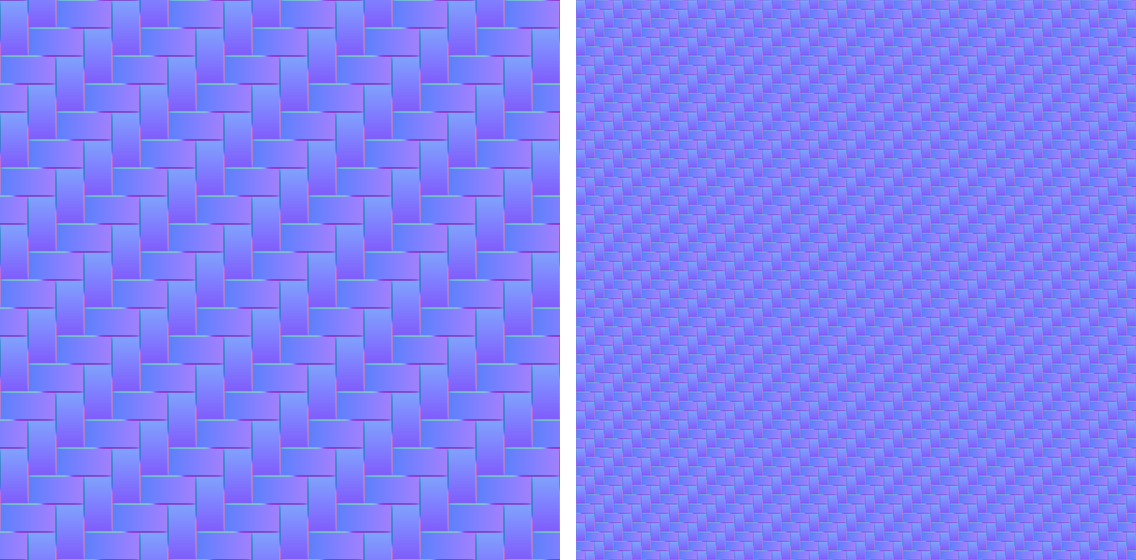
Left, the tile; right, the same tile 3 across and 3 down.
This texture map is drawn by a Shadertoy shader. Its source:

```glsl
// Tangent-space normal map of a 2/2 twill weave with rounded, overlapping strands.

#define CELLS 20.0        // cells across and down, a multiple of TWILL
#define TWILL 4.0         // cells in one over-under cycle
#define FLOAT_LEN 2.0     // cells a strand stays on top
#define RELIEF 0.145      // strand height in cells
#define STEP_WIDTH 0.030  // width of the edge lines in cells
#define SAMPLES 6         // antialiasing samples per axis

// Height at p, in cells; x runs right and y runs down.
float weaveHeight(vec2 p) {
    vec2 cell = floor(p);
    vec2 local = p - cell;
    float phase = mod(cell.x + cell.y, TWILL);
    bool vertical = phase < FLOAT_LEN;
    float along = vertical ? phase + local.y : phase - FLOAT_LEN + local.x;
    float fromCrown = 2.0 * along / FLOAT_LEN - 1.0;
    return RELIEF * (1.0 - fromCrown * fromCrown);
}

// Normal from central differences, with green pointing up.
vec3 weaveNormal(vec2 p) {
    vec2 h = vec2(0.5 * STEP_WIDTH, 0.0);
    float slopeX = weaveHeight(p + h.xy) - weaveHeight(p - h.xy);
    float slopeDown = weaveHeight(p + h.yx) - weaveHeight(p - h.yx);
    return normalize(vec3(-slopeX, slopeDown, STEP_WIDTH));
}

void mainImage(out vec4 fragColor, in vec2 fragCoord) {
    // Average encoded normals over the pixel footprint.
    vec3 color = vec3(0.0);
    for (int j = 0; j < SAMPLES; j++) {
        for (int i = 0; i < SAMPLES; i++) {
            vec2 offset = (vec2(i, j) + 0.5) / float(SAMPLES) - 0.5;
            vec2 uv = (fragCoord + offset) / iResolution.xy;
            vec2 p = CELLS * vec2(uv.x, 1.0 - uv.y);
            color += 0.5 + 0.5 * weaveNormal(p);
        }
    }
    fragColor = vec4(color / float(SAMPLES * SAMPLES), 1.0);
}
```
